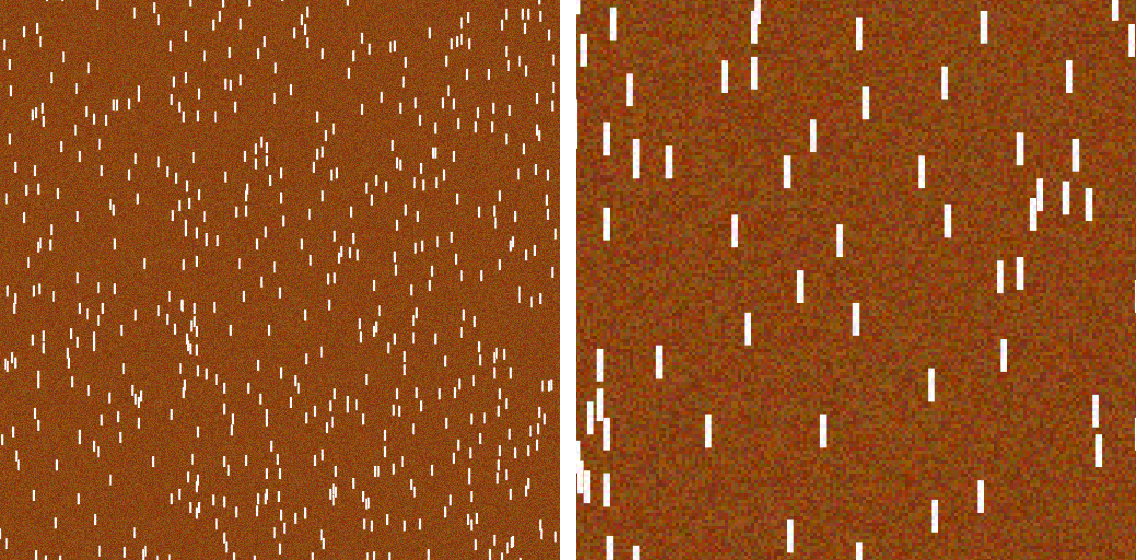
Left: the whole. Right: its middle third, enlarged.
This pattern is drawn by a WebGL 1 fragment shader. Its source:

```glsl
precision highp float;
// Short white vertical dashes scattered over grainy saddle brown.

uniform vec2 u_resolution;

const float GRID = 512.0;   // grains across the canvas
const float CELLS = 32.0;   // scatter cells across the canvas

vec3 hash3(vec2 p) {
    vec3 q = fract(p.xyx * vec3(0.1031, 0.1030, 0.0973));
    q += dot(q, q.yxz + 33.33);
    return fract((q.xxy + q.yzz) * q.zyx);
}

// Coverage of a box with its lower left corner at the origin
float boxCoverage(vec2 p, vec2 size, float pixel) {
    vec2 inside = 0.5 * size - abs(p - 0.5 * size);
    vec2 cover = clamp(inside / pixel + 0.5, 0.0, 1.0);
    return cover.x * cover.y;
}

// Several sparse cellular layers, so dashes may cluster and overlap
float dashes(vec2 uv, float pixel) {
    vec2 home = floor(uv * CELLS);
    float cover = 0.0;
    for (int layer = 0; layer < 3; layer++) {
        for (int j = 0; j < 2; j++) {
            for (int i = 0; i < 2; i++) {
                vec2 cell = home - vec2(float(i), float(j));
                vec3 rnd = hash3(cell + 71.0 * float(layer) + 19.0);
                vec2 corner = floor((cell + rnd.xy) / CELLS * GRID) / GRID;
                float dash = boxCoverage(uv - corner, vec2(2.0, 10.0) / GRID, pixel);
                cover = max(cover, dash * step(rnd.z, 0.166));
            }
        }
    }
    return cover;
}

void main() {
    float side = min(u_resolution.x, u_resolution.y);
    vec2 uv = gl_FragCoord.xy / side;

    vec3 brown = vec3(0.545, 0.27, 0.073);
    vec3 color = mix(brown, vec3(1.0), dashes(uv, 1.0 / side));

    // Independent grain in each channel
    vec3 grain = hash3(floor(uv * GRID) + 307.0) - 0.5;
    gl_FragColor = vec4(clamp(color + 0.2 * grain, 0.0, 1.0), 1.0);
}
```
